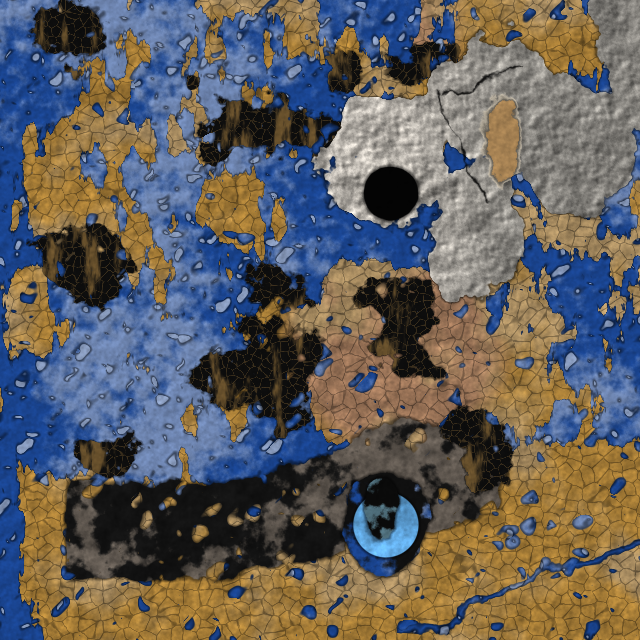
This texture is drawn by a WebGL 2 fragment shader. Its source:

```glsl
#version 300 es
precision highp float;
uniform vec2 u_resolution;
out vec4 fragColor;

float hash(vec2 p) { return fract(sin(dot(p, vec2(127.1, 311.7))) * 43758.5453); }

float noise(vec2 p) {
    vec2 i = floor(p), f = fract(p), e = vec2(0, 1);
    f = f * f * (3. - 2. * f);
    return mix(mix(hash(i), hash(i + e.yx), f.x), mix(hash(i + e.xy), hash(i + e.yy), f.x), f.y);
}

float fbm(vec2 p) {
    float sum = 0., amp = .52;
    for (int i = 0; i < 5; i++) {
        sum += amp * noise(p);
        p = mat2(1.6, 1.2, -1.2, 1.6) * p + 7.3;
        amp *= .5;
    }
    return sum;
}

// Nearest distance, second distance and random id of scattered points
vec3 cells(vec2 p) {
    vec3 best = vec3(9, 9, 0);
    for (int k = 0; k < 9; k++) {
        vec2 c = floor(p) + vec2(k % 3, k / 3) - 1.;
        float d = length(c + vec2(hash(c), hash(c + 31.7)) - p);
        if (d < best.x) best = vec3(d, best.x, hash(c + 5.1));
        else best.y = min(best.y, d);
    }
    return best;
}

// Shape fields are positive inside
float oval(vec2 p, float x, float y, float w, float h) {
    return (1. - length((p - vec2(x, y)) / vec2(w, h))) * min(w, h);
}

float box(vec2 p, float x, float y, float w, float h) {
    return min(w - abs(p.x - x), h - abs(p.y - y));
}

// Positive outside small random chips
float chips(vec2 p, float scale, float size) {
    vec3 c = cells(p * scale + .6 * noise(p * scale * 2.));
    return (c.x - size * c.z * c.z) / scale;
}

float crackle(vec2 p, float scale) {
    vec3 c = cells(p * scale + .5 * fbm(p * scale));
    return 1. - smoothstep(.02, .13, c.y - c.x);
}

// Paint film with a dark shadow along its broken edge
vec3 layer(vec3 under, vec3 paint, float d) {
    float aa = .8 / u_resolution.y;
    return mix(under * (1. - .5 * smoothstep(-.006, 0., d)), paint, smoothstep(-aa, aa, d));
}

float ochreField(vec2 p) {
    float d = min(.25 - p.y + .07 * smoothstep(.6, .8, p.x), p.x - .035);
    d = max(d, max(oval(p, .63, .43, .17, .16), oval(p, .8, .4, .05, .14)));
    d = max(d, max(oval(p, .81, .95, .16, .09), oval(p, .11, .67, .1, .07)));
    d = max(d, max(oval(p, .04, .52, .05, .06), oval(p, .36, .67, .06, .05)));
    d = max(d, .16 * fbm(p * 9. + 3.) - .115);
    return d + .09 * fbm(p * vec2(48, 14)) + .12 * fbm(p * 13.) - .105;
}

float blackField(vec2 p) {
    float d = max(box(p, .63, .495, .048, .07), box(p, .385, .81, .063, .045));
    d = max(d, max(box(p, .49, .8, .045, .025), box(p, .54, .885, .028, .034)));
    d = max(d, max(box(p, .65, .89, .05, .03), oval(p, .435, .44, .05, .11)));
    d = max(d, max(oval(p, .38, .42, .07, .05), oval(p, .13, .58, .055, .065)));
    d = max(d, max(oval(p, .11, .95, .05, .05), oval(p, .17, .28, .04, .04)));
    return max(d, oval(p, .745, .31, .04, .06)) + .1 * fbm(p * 24. + 8.) - .05;
}

float plasterField(vec2 p) {
    float d = max(oval(p, .62, .755, .1, .105), oval(p, .76, .83, .09, .12));
    d = max(d, max(oval(p, .74, .66, .07, .12), oval(p, .91, .77, .1, .1)));
    return max(d, oval(p, 1., .92, .06, .16)) + .1 * fbm(p * 16. + 2.) - .05;
}

void main() {
    vec2 p = gl_FragCoord.xy / u_resolution;
    float fine = fbm(p * 55.), relief = fine - fbm(p * 55. + vec2(-.22, .22));
    // Weathered blue wash with pale bloom and specks
    float bloom = max(oval(p, .25, .86, .32, .18), oval(p, .17, .38, .16, .24));
    float pale = fbm(p * 6. + 4.) + .5 * fine - .25 + 1.4 * clamp(bloom, -.08, .13);
    vec3 blue = mix(vec3(.1, .265, .56), vec3(.43, .52, .69), smoothstep(.42, .74, pale));
    vec3 col = layer(blue, vec3(.52, .59, .72), -chips(p, 32., .27));
    // Ochre film, rosy near the middle, chipped and crazed
    float rosy = max(oval(p, .62, .46, .18, .18), box(p, .67, .96, .05, .06));
    vec3 ochre = mix(vec3(.64, .48, .21), vec3(.6, .45, .34), smoothstep(-.02, .04, rosy));
    ochre = mix(ochre, vec3(.66, .55, .38), smoothstep(.4, .7, fbm(p * 10.)));
    ochre *= .8 + .4 * fine - .3 * crackle(p, 48.);
    float fissure = abs(p.y - .45 * max(p.x - .7, 0.) - .06 * fbm(p * 14.)) - .005;
    float film = min(ochreField(p), max(fissure, .62 - p.x));
    col = layer(col, ochre, min(film, chips(p, 24., .33)));
    // Sooty grey band along the bottom
    float band = box(p, .33, .175 + .03 * smoothstep(.35, .55, p.x), .22, .075);
    band = max(band, oval(p, .65, .25, .125, .09)) + .04 * fbm(p * 18.) - .02;
    float soot = smoothstep(.3, .46, fbm(p * 30.) - .28 * smoothstep(.48, .6, p.x));
    vec3 grey = mix(vec3(.36, .33, .3), vec3(.07), soot) * (.7 + .6 * fine);
    col = layer(col, grey, min(band, chips(p, 26., .36)));
    // Black patches with warm craquelure and scraped streaks
    float scrape = max(.5 * crackle(p, 75.), smoothstep(.55, .75, fbm(p * vec2(60, 18))));
    vec3 black = mix(vec3(.05), vec3(.4, .31, .17), scrape);
    col = layer(col, black, min(blackField(p), chips(p + 3., 30., .38)));
    // Bare plaster with an exposed tan core and cracks
    vec3 plaster = mix(vec3(.7, .68, .65), vec3(.5, .49, .47), smoothstep(.6, .82, p.x));
    plaster *= .75 + .5 * fbm(p * 20.) + 1.1 * relief;
    float core = oval(p, .785, .785, .027, .055) + .02 * fine - .01;
    plaster = mix(plaster, vec3(.76, .72, .65), smoothstep(-.008, -.004, core));
    col = layer(col, layer(plaster, vec3(.64, .5, .32), core), plasterField(p));
    vec2 q = p + .04 * vec2(fbm(p * 22.), fbm(p * 22. + 9.)) - .02;
    float crack = max(abs(q.x - 1.105 + .5 * q.y), abs(q.y - .77) - .08);
    crack = min(crack, max(abs(q.y - .61 - .35 * q.x), abs(q.x - .75) - .06));
    col *= .15 + .85 * smoothstep(.002, .007, crack + .006 * fine);
    // Drilled hole, then a painted washer with its rusted stud
    float rough = .02 * fbm(p * 30.) - .01;
    col = layer(col, vec3(.015), oval(p, .611, .697, .042, .042) + .3 * rough);
    col = layer(col, mix(vec3(.06), blue, soot), oval(p, .603, .185, .068, .08) + rough);
    vec3 washer = vec3(.36, .62, .83) * (1.4 + .3 * fine - 3. * p.y);
    col = layer(col, washer, oval(p, .603, .18, .051, .051));
    vec3 stud = mix(vec3(.04), vec3(.3, .42, .47), smoothstep(.5, .7, fine));
    col = layer(col, stud, oval(p, .598, .21, .027, .045) + rough);
    // Surface grain
    col *= 1. + .45 * relief + .12 * noise(p * 256.) - .06;
    fragColor = vec4(clamp(col, 0., 1.), 1);
}
```
